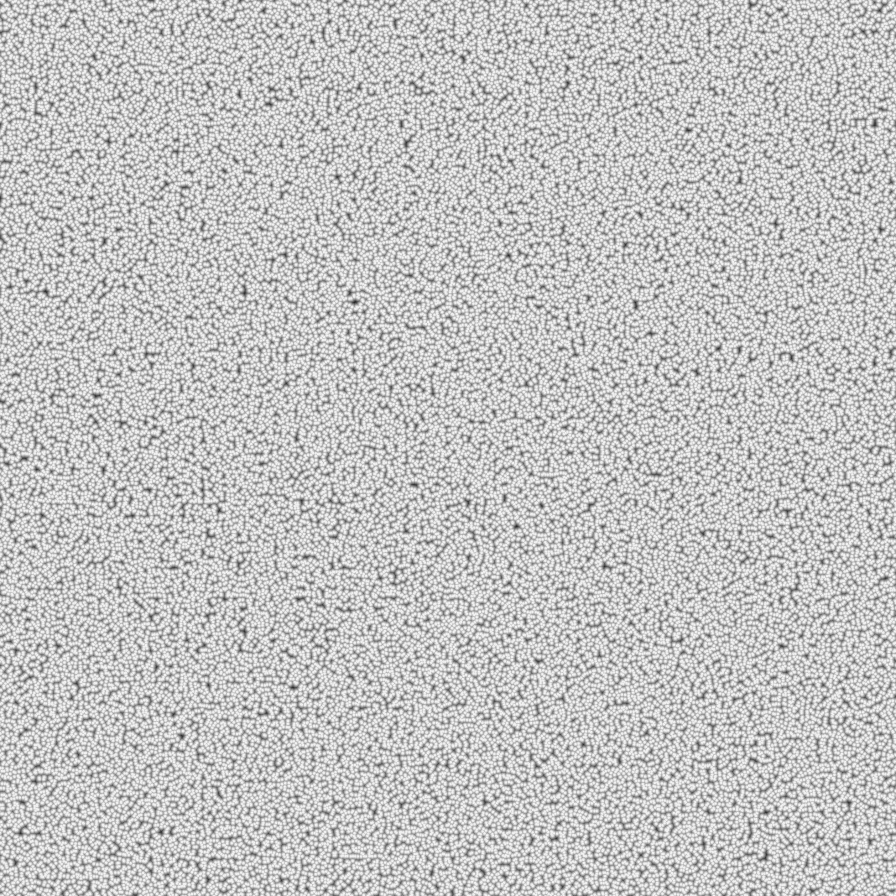
Write a three.js fragment shader that draws this texture.

```glsl
varying vec2 vUv;

vec3 hash3(vec3 p) {
  p = fract(p * vec3(0.1031, 0.1030, 0.0973));
  p += dot(p, p.yxz + 33.33);
  return fract((p.xxy + p.yxx) * p.zyx);
}

// Distance to the nearest grain centre; each cell holds two grains
float nearestGrain(vec2 p) {
  vec2 cell = floor(p);
  float nearestSquared = 4.0;
  for (int y = -1; y <= 1; y++) {
    for (int x = -1; x <= 1; x++) {
      vec2 neighbour = cell + vec2(float(x), float(y));
      for (int i = 0; i < 2; i++) {
        vec2 centre = neighbour + hash3(vec3(neighbour, 7.0 + 13.0 * float(i))).xy;
        vec2 offset = centre - p;
        nearestSquared = min(nearestSquared, dot(offset, offset));
      }
    }
  }
  return sqrt(nearestSquared);
}

void main() {
  // Two grains per cell, so rescale to the mean grain spacing
  float spacing = 1.414 * nearestGrain(vUv * 172.0 + 5.0);

  // Flat bright tips that fall off evenly into dark pores
  float grey = clamp(1.075 - 0.67 * spacing, 0.16, 0.94);

  gl_FragColor = vec4(vec3(grey), 1.0);
}
```
